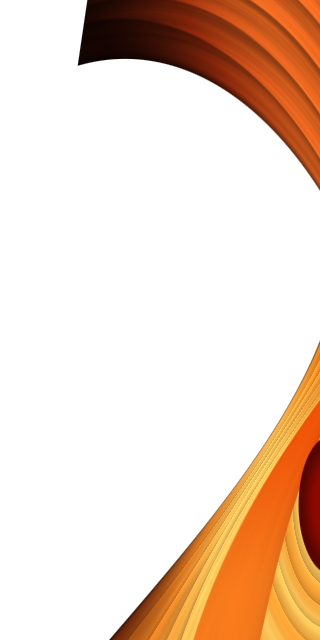
A Shadertoy shader for this background:

```glsl
const vec3 PAPER = vec3(1.0);
const vec3 SOOT = vec3(0.09, 0.02, 0.01);
const vec3 RUST = vec3(0.53, 0.15, 0.04);
const vec3 ORANGE = vec3(0.91, 0.38, 0.08);
const vec3 AMBER = vec3(0.96, 0.60, 0.17);
const vec3 GOLD = vec3(0.99, 0.79, 0.37);
const vec3 GARNET = vec3(0.50, 0.03, 0.0);

vec2 hashGradient(vec2 cell) {
    vec2 q = vec2(dot(cell, vec2(127.1, 311.7)), dot(cell, vec2(269.5, 183.3)));
    return 2.0 * fract(sin(q) * 43758.5) - 1.0;
}

float gradientNoise(vec2 p) {
    vec2 i = floor(p), f = fract(p);
    vec2 u = f * f * f * (f * (f * 6.0 - 15.0) + 10.0);
    vec2 e = vec2(0.0, 1.0);
    float low = mix(dot(hashGradient(i), f),
                    dot(hashGradient(i + e.yx), f - e.yx), u.x);
    float high = mix(dot(hashGradient(i + e.xy), f - e.xy),
                     dot(hashGradient(i + e.yy), f - e.yy), u.x);
    return mix(low, high, u.y);
}

// Fine grain running along a ribbon
float streaks(float across, float along, float density) {
    return gradientNoise(vec2(across * density, along * 2.0))
         + 0.5 * gradientNoise(vec2(across * density * 2.7, along * 3.0 + 7.0));
}

// Antialiased inside mask of a signed field
float coverage(float d) {
    return clamp(d / max(fwidth(d), 1e-5) + 0.5, 0.0, 1.0);
}

// Signed crease: shadow below the line, light above it
float crease(float d, float width) {
    float side = smoothstep(-0.006, 0.006, d);
    return mix(-1.0, 0.45, side) * exp(-abs(d) / width);
}

vec3 ramp(vec3 a, vec3 b, vec3 c, float t) {
    return mix(mix(a, b, clamp(t * 2.0, 0.0, 1.0)), c, clamp(t * 2.0 - 1.0, 0.0, 1.0));
}

float archHeight(float x) {
    float s = (x - 0.391) / 0.93;
    return 0.128 + 1.688 * sqrt(max(1.0 - s * s, 0.0));
}

vec3 archColor(float x, float h) {
    float tone = smoothstep(0.33, 1.13, x + 0.8 * h);
    vec3 color = ramp(SOOT, RUST, ORANGE + vec3(-0.03, 0.01, 0.04), tone);
    float shade = 0.0;
    for (int i = 0; i < 4; i++) {
        float k = float(i);
        float line = 0.13 - 0.03 * x * x + k * (0.02 + 0.12 * x);
        shade += crease(h - line, 0.035);
    }
    float grain = streaks(h / (0.6 + 0.6 * x), x, 38.0);
    color *= 1.0 + 0.38 * shade + 0.2 * grain;
    return color * mix(0.6, 1.0, smoothstep(0.0, 0.03, h));
}

// Golden strands between the outer edge (t = 0) and the blade (t = 1)
vec3 strandColor(float t, float y) {
    float lift = t + 0.85 * smoothstep(0.0, 0.75, y);
    vec3 color = ramp(RUST * 0.65, AMBER * vec3(0.95, 0.85, 0.8), GOLD, lift);
    color = mix(color, AMBER * vec3(1.0, 0.9, 0.7), smoothstep(0.5, 0.95, y));
    float shade = 0.0;
    for (int i = 0; i < 4; i++) {
        float line = 0.22 + 0.21 * float(i) + 0.05 * sin(4.0 * y + float(i));
        shade += crease(t - line, 0.06);
    }
    color *= 1.0 + 0.2 * shade + 0.16 * streaks(t, y, 11.0);
    return color * mix(0.55, 1.0, smoothstep(0.0, 0.05, t));
}

vec3 bladeColor(float t, float y) {
    vec3 color = mix(vec3(0.97, 0.48, 0.11), vec3(0.93, 0.32, 0.03), smoothstep(0.1, 0.75, y));
    color *= 1.0 + 0.04 * streaks(t, y, 5.0);
    return color * mix(1.0, 0.92, smoothstep(0.75, 1.0, t));
}

// Folds wrapping around the dark opening
vec3 foldColor(float r, float y) {
    vec3 color = mix(AMBER, GOLD, 0.55 + 0.4 * cos(r * 8.0));
    float shade = 0.0;
    for (int i = 0; i < 4; i++) {
        shade += crease(r - 0.17 - 0.3 * float(i), 0.09);
    }
    return color * (1.0 + 0.17 * shade + 0.08 * streaks(r, y, 7.0));
}

void mainImage(out vec4 fragColor, in vec2 fragCoord) {
    // Width spans 0 to 1, height spans 0 to 2
    vec2 p = fragCoord / iResolution.xy * vec2(1.0, 2.0);
    float x = p.x, y = p.y;

    // Upper arch with a slanted cut
    float h = y - archHeight(x);
    float cut = x - 0.242 - 0.147 * (y - 1.789);
    float archMask = coverage(h) * coverage(cut);
    vec3 color = mix(PAPER, archColor(x, h), archMask);

    // Lower ribbon boundaries
    float edge = 0.341 + 0.86 * y - 0.178 * y * y * y;
    float bladeLeft = 0.604 + 0.313 * y + 0.287 * y * y;
    float bladeRight = 0.8125 + 0.22 * y + 0.19 * y * y * y;
    float strandT = (x - edge) / max(bladeLeft - edge, 0.02);
    float bladeT = (x - bladeLeft) / max(bladeRight - bladeLeft, 0.02);

    // Dark opening with its surrounding folds
    vec2 center = vec2(1.042, 0.422);
    float ring = length((p - center) / vec2(0.109, 0.221)) - 1.0;
    vec3 garnet = GARNET * mix(0.65, 1.1, smoothstep(0.0, 0.5, -ring));

    vec3 lower = strandColor(strandT, y);
    lower = mix(lower, bladeColor(bladeT, y), coverage(x - bladeLeft));
    lower = mix(lower, foldColor(ring, y), coverage(x - bladeRight));
    lower = mix(lower, garnet, coverage(-ring));
    float lowerMask = coverage(x - edge) * step(y, 1.2);
    color = mix(color, lower, lowerMask);

    fragColor = vec4(clamp(color, 0.0, 1.0), 1.0);
}
```
